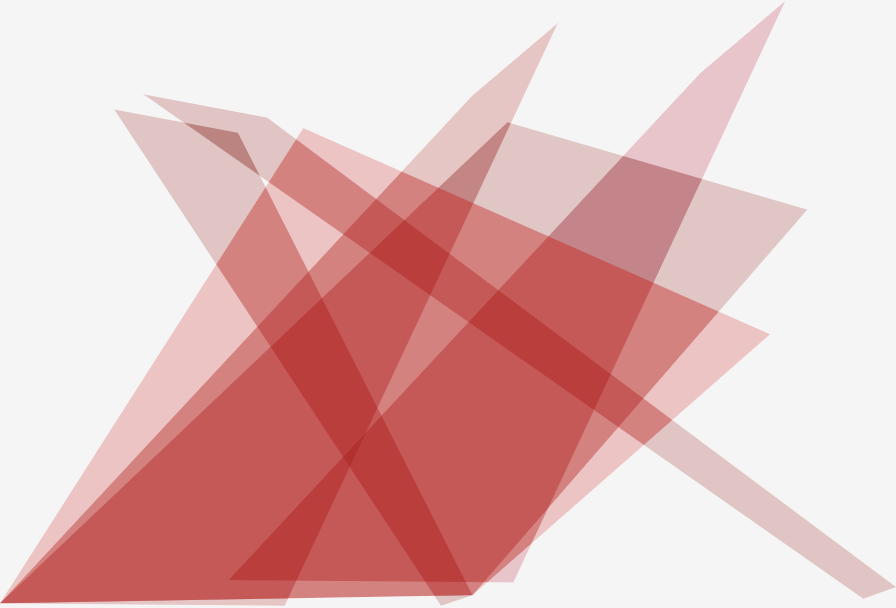
Write a Shadertoy shader that draws this background.

```glsl
// Six translucent red shards overlap on pale paper.
// Each shard is a convex quad; the summed coverage picks a shade from a ramp,
// and cooler tints show wherever the main shard does not lie.

#define PAPER      vec3(0.961, 0.961, 0.961)
#define ONE_LAYER  vec3(0.925, 0.770, 0.768)
#define TWO_LAYERS vec3(0.830, 0.510, 0.502)
#define THREE_LAYERS vec3(0.772, 0.350, 0.340)
#define FOUR_LAYERS  vec3(0.730, 0.245, 0.235)
#define FIVE_LAYERS  vec3(0.700, 0.190, 0.180)
#define EDGE_WIDTH 1.0

// Signed distance to the line a-b, positive on its left side.
float sideDistance(vec2 p, vec2 a, vec2 b) {
    vec2 edge = b - a;
    vec2 offset = p - a;
    return (edge.x * offset.y - edge.y * offset.x) / length(edge);
}

// Smooth coverage of a clockwise quad with corners in canvas fractions.
float shard(vec2 p, vec2 a, vec2 b, vec2 c, vec2 d) {
    vec2 size = iResolution.xy;
    a *= size;
    b *= size;
    c *= size;
    d *= size;
    float outside = max(max(sideDistance(p, a, b), sideDistance(p, b, c)),
                        max(sideDistance(p, c, d), sideDistance(p, d, a)));
    return clamp(0.5 - outside / EDGE_WIDTH, 0.0, 1.0);
}

// Shade for a fractional number of stacked layers.
vec3 layerShade(float layers) {
    vec3 ramp[6] = vec3[6](PAPER, ONE_LAYER, TWO_LAYERS,
                           THREE_LAYERS, FOUR_LAYERS, FIVE_LAYERS);
    vec3 shade = ramp[0];
    for (int i = 1; i < 6; i++) {
        shade = mix(shade, ramp[i], clamp(layers - float(i - 1), 0.0, 1.0));
    }
    return shade;
}

void mainImage(out vec4 fragColor, in vec2 fragCoord) {
    vec2 leftFoot = vec2(0.0, 0.0077);
    vec2 midFoot = vec2(0.5273, 0.0211);

    // Broad shards
    float mainShard = shard(fragCoord, leftFoot, vec2(0.3385, 0.7893),
                            vec2(0.8594, 0.4502), midFoot);
    float wideShard = shard(fragCoord, leftFoot, vec2(0.5664, 0.7989),
                            vec2(0.9010, 0.6552), midFoot);

    // Tall blades
    float leftBlade = shard(fragCoord, leftFoot, vec2(0.5273, 0.8429),
                            vec2(0.6224, 0.9617), vec2(0.3177, 0.0038));
    float rightBlade = shard(fragCoord, vec2(0.2552, 0.0460), vec2(0.7813, 0.8793),
                             vec2(0.8763, 0.9981), vec2(0.5729, 0.0421));

    // Falling strips
    float longStrip = shard(fragCoord, vec2(0.1602, 0.8448), vec2(0.2982, 0.8065),
                            vec2(1.0, 0.0345), vec2(0.9635, 0.0153));
    float shortStrip = shard(fragCoord, vec2(0.1276, 0.8199), vec2(0.2656, 0.7816),
                             midFoot, vec2(0.4922, 0.0038));

    // Stacked shade plus the tints left uncovered
    float layers = mainShard + wideShard + leftBlade + rightBlade
                 + longStrip + shortStrip;
    vec3 tint = wideShard * vec3(-0.045, 0.010, 0.010)
              + leftBlade * vec3(-0.022, 0.006, 0.004)
              + rightBlade * vec3(-0.018, 0.002, 0.030)
              + (longStrip + shortStrip) * vec3(-0.048, 0.004, 0.000);
    vec3 color = layerShade(layers) + tint * (1.0 - mainShard);

    fragColor = vec4(color, 1.0);
}
```
